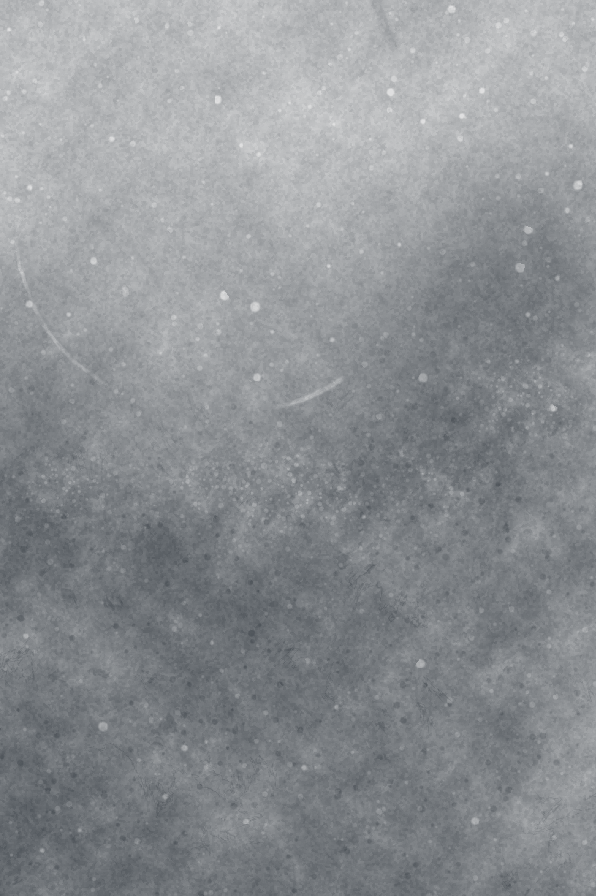
Reproduce this texture procedurally as a Shadertoy shader.

```glsl
// Weathered grey concrete: cloudy stains, chalky specks, pits, cracks and scratches.

vec2 hash2(vec2 p) {
    vec3 q = fract(p.xyx * vec3(0.1031, 0.1030, 0.0973));
    q += dot(q, q.yzx + 33.33);
    return fract((q.xx + q.yz) * q.zy);
}

// Cellular noise: distance to the nearest point, then two random values of it
vec3 cells(vec2 p) {
    vec2 base = floor(p);
    vec3 nearest = vec3(9.0);
    for (int j = -1; j <= 1; j++)
    for (int i = -1; i <= 1; i++) {
        vec2 cell = base + vec2(i, j);
        float d = distance(p, cell + 0.15 + 0.7 * hash2(cell));
        if (d < nearest.x) nearest = vec3(d, hash2(cell + 57.0));
    }
    return nearest;
}

// Layered, warped sines, roughly -0.8 to 0.8
float clouds(vec2 p) {
    float sum = 0.0, amp = 0.5;
    for (int i = 0; i < 7; i++) {
        p += 0.45 * sin(p.yx * 1.1 + float(i) * vec2(1.7, 2.9));
        sum += amp * sin(p.x) * cos(p.y);
        p = mat2(1.2, 1.6, -1.6, 1.2) * p + 3.1;
        amp *= 0.63;
    }
    return sum;
}

// Scattered round dots; density is the share of cells that hold one
float specks(vec2 p, float scale, float density) {
    vec3 c = cells(p * scale);
    float radius = mix(0.15, 0.42, c.z * c.z);
    float blur = max(0.12, 0.7 * scale / iResolution.y);
    return (1.0 - smoothstep(radius - blur, radius + blur, c.x)) * step(c.y, density);
}

float blob(vec2 p, vec2 center, vec2 radius) {
    vec2 d = (p - center) / radius;
    return exp(-dot(d, d));
}

// Thin circular scratch, fading towards both ends
float scratch(vec2 p, vec2 center, float radius, float middle, float halfAngle, float width) {
    vec2 d = p - center;
    float angle = acos(clamp(dot(normalize(d), vec2(cos(middle), sin(middle))), -1.0, 1.0));
    float line = 1.0 - smoothstep(0.2 * width, width, abs(length(d) - radius));
    return line * (1.0 - smoothstep(0.5 * halfAngle, halfAngle, angle));
}

void mainImage(out vec4 fragColor, in vec2 fragCoord) {
    vec2 p = fragCoord / iResolution.y;
    float mottle = clouds(p * 13.0 + 2.0);
    float detail = clouds(p * 42.0 + 9.0);
    float fine = clouds(p * 110.0 + 5.0);
    vec2 q = p + 0.035 * vec2(mottle, clouds(p * 11.0 + 20.0));
    float worn = 1.0 - smoothstep(0.35, 0.75, p.y);

    // Broad light from the top, then dark stains and pale areas
    float tone = mix(0.18, 0.86, smoothstep(0.24, 0.93, p.y));
    tone -= 0.40 * blob(q, vec2(0.58, 0.70), vec2(0.14, 0.10));
    tone -= 0.22 * blob(q, vec2(0.50, 0.54), vec2(0.13, 0.12));
    tone -= 0.20 * blob(q, vec2(0.01, 0.45), vec2(0.10, 0.10));
    tone -= 0.14 * blob(q, vec2(0.02, 0.64), vec2(0.05, 0.05));
    tone -= 0.08 * blob(q, vec2(0.33, 0.31), vec2(0.12, 0.08));
    tone -= 0.08 * blob(q, vec2(0.12, 0.07), vec2(0.14, 0.09));
    tone += 0.26 * blob(q, vec2(0.66, 0.22), vec2(0.11, 0.24));
    tone += 0.14 * blob(q, vec2(0.47, 0.11), vec2(0.16, 0.08));
    tone += 0.10 * blob(q, vec2(0.10, 0.25), vec2(0.07, 0.08));
    tone += 0.10 * blob(q, vec2(0.27, 0.86), vec2(0.14, 0.04));
    tone += mix(0.13, 0.20, worn) * mottle + mix(0.05, 0.10, worn) * detail + 0.07 * fine;

    // Chalky patches of flakes, densest in a band across the middle
    float patches = blob(q, vec2(0.59, 0.57), vec2(0.08, 0.05))
                  + blob(q, vec2(0.07, 0.46), vec2(0.07, 0.04))
                  + blob(q, vec2(0.31, 0.44), vec2(0.14, 0.05))
                  + 0.6 * blob(q, vec2(0.50, 0.48), vec2(0.08, 0.04));
    patches = clamp(patches + 0.35 * worn * smoothstep(0.1, 0.5, detail), 0.0, 1.0);
    float flakes = smoothstep(0.0, 0.45, fine + 0.4 * detail);
    tone += patches * (0.10 * flakes + 0.24 * specks(p, 150.0, 0.45));

    // Loose white dust and dark pits
    tone += 0.20 * specks(p + 3.0, 120.0, 0.05) + 0.42 * specks(p + 7.0, 75.0, 0.012);
    tone -= mix(0.07, 0.17, worn) * specks(p + 5.0, 105.0, 0.09);
    tone -= 0.16 * worn * specks(q + 11.0, 48.0, 0.04);

    // Hairline cracks along the zero lines of the clouds
    float crack = 1.0 - smoothstep(0.0, 0.05, abs(clouds(p * 17.0 + 31.0)));
    tone -= 0.14 * crack * mix(0.15, 1.0, worn) * smoothstep(0.05, 0.4, mottle - 0.4 * detail);

    // Long scratches: two pale, one dark at the top
    float rough = 0.65 + 0.5 * fine;
    vec2 s = p + 0.002 * detail;
    tone += 0.30 * rough * scratch(s, vec2(0.225, 0.749), 0.208, -2.58, 0.60, 0.0030);
    tone += 0.42 * rough * scratch(s, vec2(0.265, 0.747), 0.206, -1.16, 0.27, 0.0042);
    tone -= 0.22 * rough * scratch(s, vec2(0.05, 0.82), 0.41, 0.40, 0.13, 0.0090);

    // Sandy grain
    tone += 0.13 * (cells(p * 330.0).y - 0.5) + 0.07 * (cells(p * 170.0).y - 0.5);

    vec3 slate = vec3(0.375, 0.395, 0.415), chalk = vec3(0.775, 0.780, 0.785);
    fragColor = vec4(mix(slate, chalk, clamp(tone, -0.15, 1.25)), 1.0);
}
```
